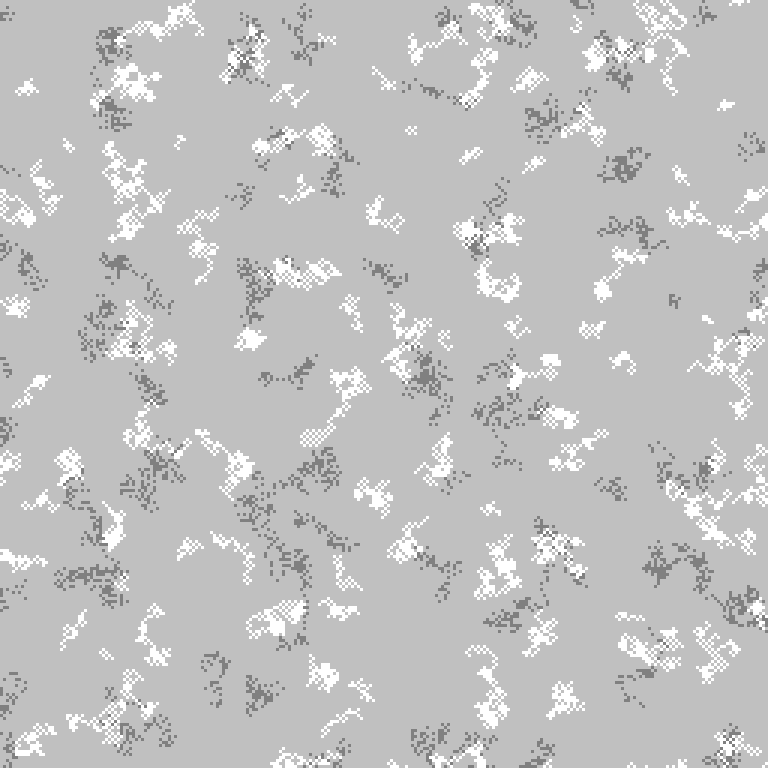
Give the GLSL for this texture, as a three.js fragment shader.

```glsl
// Silver-grey speckled stone: white diagonal crumbs and loose dark grains on a square grid.
varying vec2 vUv;

const float GRID = 256.0;      // grains across the canvas
const int MAX_STEPS = 140;     // longest walk of any cluster

const vec3 STONE = vec3(0.753);
const vec3 CRUMB = vec3(1.0);
const vec3 GRAIN = vec3(0.5);

vec2 hash2(vec2 p) {
  vec3 q = fract(p.xyx * vec3(0.1031, 0.1030, 0.0973));
  q += dot(q, q.yzx + 33.33);
  return fract((q.xx + q.yz) * q.zy);
}

// Diagonal unit step that now and then slips sideways.
vec2 crumbStep(vec2 h) {
  float slip = step(0.08, fract(h.x * 16.0));
  return (step(0.5, h) * 2.0 - 1.0) * vec2(1.0, slip);
}

// Loose step of up to two grains along each axis.
vec2 grainStep(vec2 h) {
  return floor(h * 5.0) - 2.0;
}

// Returns 1 if a random walk from start passes over the cell.
float walkHits(vec2 cell, vec2 start, float id, float steps, float loose) {
  vec2 pos = start;
  for (int i = 0; i < MAX_STEPS; i++) {
    if (float(i) >= steps) break;
    if (all(lessThan(abs(pos - cell), vec2(0.5)))) return 1.0;
    vec2 h = hash2(vec2(id, float(i) + 0.5));
    pos += loose > 0.5 ? grainStep(h) : crumbStep(h);
  }
  return 0.0;
}

// One walk per tile; the nine nearest tiles can reach the cell.
float clusters(vec2 cell, float tileSize, vec2 stepRange, float loose, float seed) {
  vec2 home = floor(cell / tileSize);
  float spread = mix(1.0, 1.414, loose);
  for (int y = -1; y <= 1; y++) {
    for (int x = -1; x <= 1; x++) {
      vec2 tile = home + vec2(float(x), float(y));
      vec2 place = hash2(tile + seed);
      vec2 traits = hash2(tile * 1.7 + seed + 41.3);
      vec2 start = floor((tile + place) * tileSize);
      float steps = mix(stepRange.x, stepRange.y, traits.x);

      // Skip walks too short to arrive here.
      vec2 away = abs(cell - start);
      float reach = 2.2 * spread * sqrt(steps) + 1.0;
      if (max(away.x, away.y) > reach) continue;

      float id = floor(traits.y * 1000.0) + seed;
      if (walkHits(cell, start, id, steps, loose) > 0.5) return 1.0;
    }
  }
  return 0.0;
}

void main() {
  vec2 cell = floor(vUv * GRID);

  float crumbs = clusters(cell, 24.0, vec2(6.0, 140.0), 0.0, 13.7);
  float grains = clusters(cell, 32.0, vec2(10.0, 128.0), 1.0, 71.2);

  vec3 color = mix(STONE, GRAIN, grains);
  color = mix(color, CRUMB, crumbs);
  gl_FragColor = vec4(color, 1.0);
}
```
